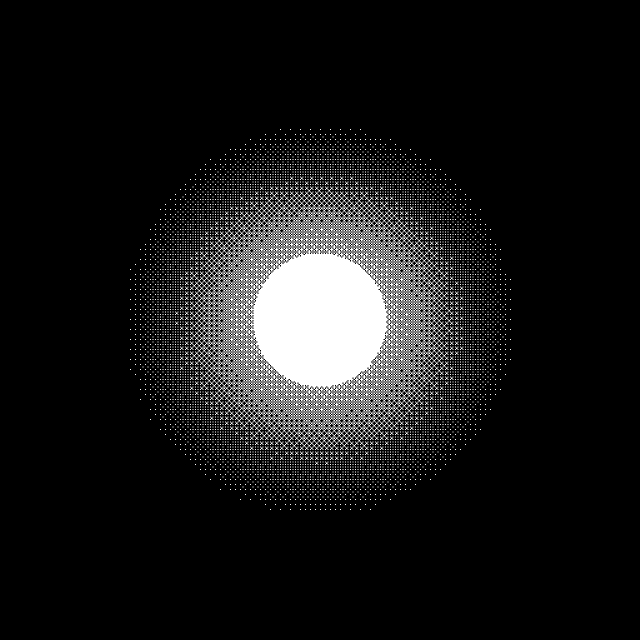
Write a WebGL 1 fragment shader that draws this background.

```glsl
precision highp float;

uniform vec2 u_resolution;

const float CELLS = 512.0;
const float DISC_RADIUS = 0.104;
const vec3 INK = vec3(0.0);
const vec3 LIGHT = vec3(1.0);

// Ordered dithering, built up from a 2 x 2 block
float bayer2(vec2 cell) {
  vec2 p = mod(floor(cell), 2.0);
  return fract(p.x * 0.5 + p.y * 0.75);
}

float bayer4(vec2 cell) {
  return bayer2(cell * 0.5) * 0.25 + bayer2(cell);
}

float bayer8(vec2 cell) {
  return bayer4(cell * 0.5) * 0.25 + bayer2(cell);
}

// Falloff that steepens a little towards the rim
float haloBrightness(float radius) {
  return 0.8708 - radius * (2.283 + 1.72 * radius);
}

// One bit per cell: solid disc, then dithered halo
float litCell(vec2 cell, float discRadius) {
  float radius = length((cell + 0.5) / CELLS - 0.5);
  float disc = step(radius, discRadius);
  float threshold = bayer8(cell) + 0.5 / 64.0;
  float halo = step(threshold, haloBrightness(radius));
  return max(disc, halo);
}

// Square canvas units, centred on the shorter side
vec2 canvasPoint(vec2 pixel, vec2 size) {
  return (pixel - 0.5 * size) / min(size.x, size.y) + 0.5;
}

void main() {
  // Average four samples per pixel to smooth the cell edges
  float coverage = 0.0;
  for (int j = 0; j < 2; j++) {
    for (int i = 0; i < 2; i++) {
      vec2 offset = (vec2(float(i), float(j)) - 0.5) * 0.5;
      vec2 point = canvasPoint(gl_FragCoord.xy + offset, u_resolution);
      coverage += 0.25 * litCell(floor(point * CELLS), DISC_RADIUS);
    }
  }
  gl_FragColor = vec4(mix(INK, LIGHT, coverage), 1.0);
}
```
